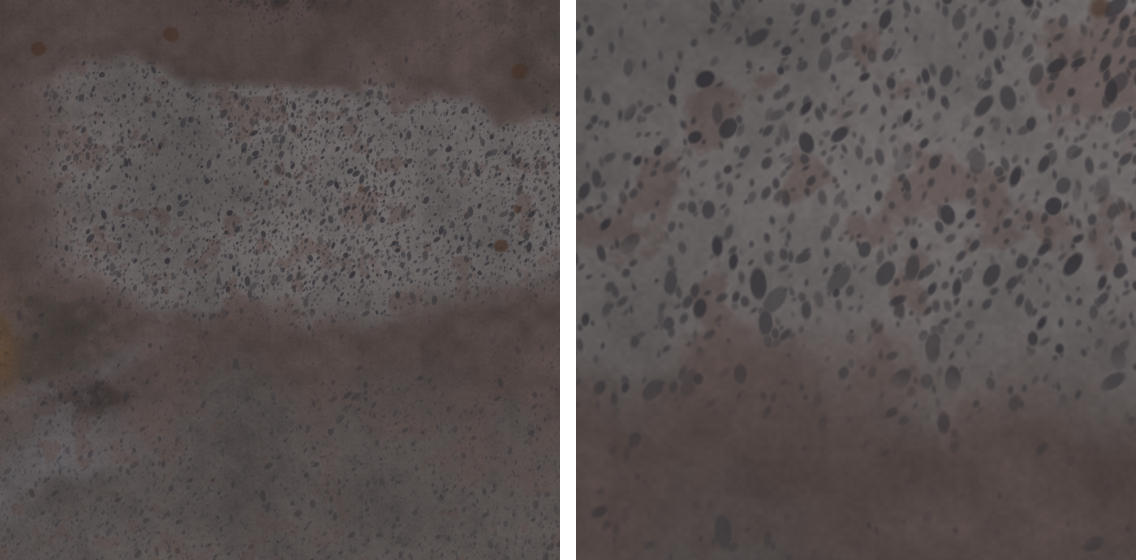
Left: the whole. Right: its middle third, enlarged.
Write a WebGL 2 fragment shader that draws this texture.

```glsl
#version 300 es
precision highp float;
// Weathered stone slab: a pale speckled band between brown, worn zones.
// Warped fbm noise shapes the zones and stains; jittered cells scatter
// tilted dark mineral flecks whose density follows the zones.

uniform vec2 u_resolution;
out vec4 fragColor;

const vec3 PALE_GREY  = vec3(0.405, 0.385, 0.385);
const vec3 WORN_BROWN = vec3(0.322, 0.277, 0.268);
const vec3 LOW_GREY   = vec3(0.345, 0.325, 0.322);
const vec3 OLIVE_DARK = vec3(0.270, 0.245, 0.228);
const vec3 COOL_GREY  = vec3(0.390, 0.385, 0.405);
const vec3 FLECK_DARK = vec3(0.185, 0.180, 0.200);
const vec3 RUST       = vec3(0.270, 0.190, 0.150);
const vec3 OCHRE      = vec3(0.400, 0.300, 0.215);
const float COARSE_CELLS = 62.0;
const float FINE_CELLS   = 118.0;
const float FLECK_TILT   = -0.35;
const float EDGE_BLUR    = 0.0011;
const int RUST_SPOTS     = 7;

float hash(vec2 p) {
    return fract(sin(dot(p, vec2(127.1, 311.7))) * 43758.5453);
}

float noise(vec2 p) {
    vec2 i = floor(p), f = fract(p);
    f = f * f * (3.0 - 2.0 * f);
    return mix(mix(hash(i), hash(i + vec2(1, 0)), f.x),
               mix(hash(i + vec2(0, 1)), hash(i + vec2(1, 1)), f.x), f.y);
}

float fbm(vec2 p) {
    float sum = 0.0, amp = 0.5;
    for (int i = 0; i < 5; i++) {
        sum += amp * noise(p);
        p = mat2(1.6, 1.2, -1.2, 1.6) * p + 7.3;
        amp *= 0.5;
    }
    return sum / 0.97;
}

// Soft elliptical blob, 1 at its centre
float blob(vec2 p, vec2 centre, vec2 radius) {
    vec2 d = (p - centre) / radius;
    return exp(-dot(d, d));
}

// Coverage of tilted flecks, one candidate per jittered cell
float flecks(vec2 p, float cells, float density, float blur, float seed) {
    vec2 q = p * cells, home = floor(q);
    float cover = 0.0;
    for (int y = -1; y <= 1; y++)
    for (int x = -1; x <= 1; x++) {
        vec2 id = home + vec2(x, y);
        vec2 key = id + seed;
        vec2 d = q - id - vec2(hash(key + 3.1), hash(key + 8.7));
        float angle = FLECK_TILT + 1.5 * (hash(key + 15.3) - 0.5);
        float c = cos(angle), s = sin(angle);
        d = mat2(c, -s, s, c) * d;
        d.y /= mix(1.15, 2.1, hash(key + 21.9));
        float size = hash(key + 27.4);
        float radius = mix(0.13, 0.32, size * size);
        float dist = (length(d) - radius) / cells;
        float present = smoothstep(0.0, 0.12, density - hash(key + 33.8));
        float depth = mix(0.5, 1.0, hash(key + 41.2));
        cover = max(cover, present * depth * (1.0 - smoothstep(-blur, blur, dist)));
    }
    return cover;
}

void main() {
    vec2 p = gl_FragCoord.xy / min(u_resolution.x, u_resolution.y);
    float blur = max(EDGE_BLUR, 0.8 / min(u_resolution.x, u_resolution.y));
    float broad = fbm(p * 4.0 + 2.7) - 0.5;
    float cloud = fbm(p * 9.0 + 31.0) - 0.5;
    float mottle = fbm(p * 34.0 + 63.0) - 0.5;
    float grain = noise(p * 210.0) + noise(p * 390.0 + 9.0) - 1.0;

    // Zones: pale band with ragged borders, greyer ground at the bottom
    float top = 0.845 + 0.06 * blob(p, vec2(0.24, 0.85), vec2(0.12, 1.0))
              - 0.05 * smoothstep(0.8, 0.95, p.x) + 0.10 * cloud;
    float bottom = 0.43 + 0.06 * smoothstep(0.6, 0.95, p.x)
                 + 0.06 * smoothstep(0.3, 0.08, p.x) + 0.15 * cloud + 0.06 * broad;
    float band = smoothstep(0.022, -0.022, p.y - top)
               * smoothstep(-0.03, 0.045, p.y - bottom)
               * smoothstep(0.0, 0.2, p.x + 0.25 * broad);
    float low = smoothstep(0.30, 0.12, p.y + 0.45 * broad + 0.25 * cloud);
    float coolCorner = blob(p, vec2(0.04, 0.18), vec2(0.20, 0.12));
    float wedge = smoothstep(0.28, 0.18, p.x + 0.2 * cloud)
                * smoothstep(0.29, 0.33, p.y - 0.25 * p.x + 0.1 * cloud)
                * smoothstep(0.50, 0.47, p.y + 0.1 * p.x + 0.08 * cloud);
    float corner = smoothstep(0.86, 0.91, p.x + 0.12 * cloud)
                 * smoothstep(0.78, 0.82, p.y + 0.12 * cloud);

    vec3 colour = mix(WORN_BROWN, LOW_GREY, low * 0.85);
    colour = mix(colour, PALE_GREY, band);
    colour = mix(colour, COOL_GREY, 0.7 * coolCorner * smoothstep(-0.2, 0.2, cloud));
    colour = mix(colour, OLIVE_DARK, max(0.75 * wedge, 0.65 * corner));

    // Stains, pale scuff and ochre bleed on the left
    float streak = p.y - 0.27 - 0.45 * p.x + 0.07 * cloud;
    float scuff = exp(-pow(streak / 0.022, 2.0)) * smoothstep(0.36, 0.22, p.x);
    colour = mix(colour, COOL_GREY, 0.4 * scuff);
    colour = mix(colour, OCHRE, 0.7 * blob(p, vec2(0.0, 0.37), vec2(0.035, 0.09)));
    colour = mix(colour, WORN_BROWN, 0.65 * smoothstep(0.06, 0.22, mottle + 0.3 * cloud));
    float soot = blob(p, vec2(0.17, 0.29), vec2(0.07, 0.035))
               + blob(p, vec2(0.50, 1.00), vec2(0.14, 0.035));
    colour *= 1.0 - 0.3 * soot * smoothstep(-0.2, 0.15, mottle);
    colour *= 1.0 + 0.22 * broad + 0.26 * cloud + 0.20 * mottle + 0.055 * grain;

    // Dark flecks in two sizes
    float patchy = 0.9 * cloud + 0.5 * broad;
    float density = 0.10 + 0.46 * band + 0.28 * low + 0.35 * soot + patchy * 0.6;
    float coarse = flecks(p, COARSE_CELLS, density, blur, 0.0);
    float fine = flecks(p, FINE_CELLS, density + 0.06, blur, 57.0);
    float strength = mix(0.52, 0.86, max(band, soot * 0.8));
    colour = mix(colour, FLECK_DARK, strength * max(coarse, 0.75 * fine));

    // A few rounded rust spots
    for (int i = 0; i < RUST_SPOTS; i++) {
        float k = float(i);
        vec2 centre = vec2(hash(vec2(k, 4.2)), mix(0.55, 1.0, hash(vec2(k, 9.6))));
        float radius = mix(0.005, 0.014, hash(vec2(k, 17.1)));
        float dist = length(p - centre) - radius + 0.014 * mottle;
        colour = mix(colour, RUST, 0.65 * smoothstep(0.003, -0.003, dist));
    }
    fragColor = vec4(clamp(colour, 0.0, 1.0), 1.0);
}
```
